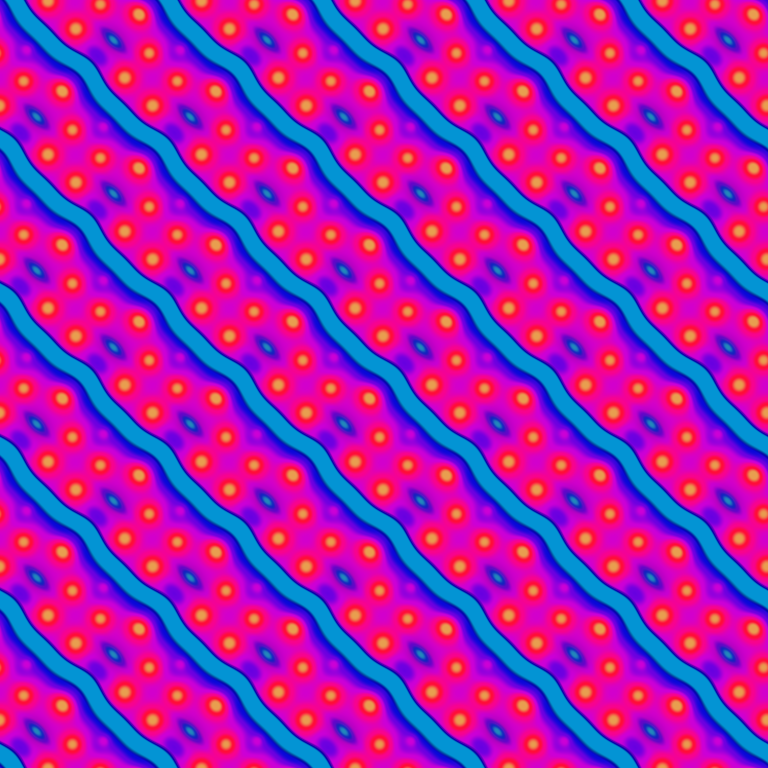
This pattern is drawn by a Shadertoy shader. Its source:

```glsl
const float REPEATS = 5.0;
const float TAU = 6.2831853;

// Height levels run from the valley floor (0) to the peaks (6)
const vec3 RAMP[7] = vec3[7](
    vec3(0.01, 0.58, 0.83),   // teal
    vec3(0.03, 0.03, 0.85),   // blue
    vec3(0.43, 0.00, 0.88),   // violet
    vec3(0.80, 0.00, 0.84),   // magenta
    vec3(0.97, 0.01, 0.56),   // pink
    vec3(1.00, 0.05, 0.22),   // red
    vec3(0.91, 0.62, 0.31));  // orange

const float BASE_LEVEL = 3.15;
const float DOT_OFFSET = 0.318;       // distance of paired dots from the mirror line
const vec2 UPPER_DOT_SIZE = vec2(0.115);
const vec2 LOWER_DOT_SIZE = vec2(0.105);
const vec2 BIG_DOT_SIZE = vec2(0.115, 0.12);
const float STRIPE_CENTER = 0.07;
const float STRIPE_HALF_WIDTH = 0.087;
const float STRIPE_SOFTNESS = 0.027;
const float STRIPE_SWAY = 0.030;
const float STRIPE_RIPPLE = 0.012;
const float RIM_SHADE = 0.22;

vec2 wrapped(vec2 p) {
    return fract(p + 0.5) - 0.5;
}

float bump(vec2 p, vec2 center, vec2 size) {
    vec2 q = wrapped(p - center) / size;
    return exp(-dot(q, q));
}

// p.x runs across the stripes, p.y along them; both repeat every unit
float terrain(vec2 p) {
    float h = BASE_LEVEL;

    // Mirrored pairs of peaks
    for (int i = 0; i < 2; i++) {
        float along = DOT_OFFSET * (2.0 * float(i) - 1.0);
        h += 2.9 * bump(p, vec2(0.306, along), UPPER_DOT_SIZE);
        h += 2.8 * bump(p, vec2(0.627, along), LOWER_DOT_SIZE);
    }

    // Large peak and the faint knoll between its neighbours
    h += 3.5 * bump(p, vec2(0.83, 0.0), BIG_DOT_SIZE);
    h += 1.0 * bump(p, vec2(0.86, 0.5), vec2(0.055));

    // Valley beside the stripe, with shallow hollows on both banks
    float valley = wrapped(vec2(p.x - 0.97, 0.0)).x / 0.12;
    h -= 2.2 * exp(-valley * valley);
    h -= 0.7 * bump(p, vec2(0.77, 0.5), vec2(0.09, 0.14));
    h -= 1.3 * bump(p, vec2(0.27, 0.0), vec2(0.08, 0.13));

    // Oval pool with tapering tails
    h -= 1.6 * bump(p, vec2(0.478, 0.0), vec2(0.048, 0.16));
    h -= 1.5 * bump(p, vec2(0.478, 0.0), vec2(0.056, 0.085));
    return h;
}

float stripeMask(vec2 p) {
    float center = STRIPE_CENTER + STRIPE_SWAY * cos(TAU * p.y)
                 + STRIPE_RIPPLE * cos(2.0 * TAU * p.y);
    float dist = abs(wrapped(vec2(p.x - center, 0.0)).x);
    return 1.0 - smoothstep(STRIPE_HALF_WIDTH - STRIPE_SOFTNESS,
                            STRIPE_HALF_WIDTH + STRIPE_SOFTNESS, dist);
}

vec3 rampColor(float h) {
    h = clamp(h, 0.0, 5.999);
    int level = int(h);
    return mix(RAMP[level], RAMP[level + 1], smoothstep(0.0, 1.0, fract(h)));
}

void mainImage(out vec4 fragColor, in vec2 fragCoord) {
    vec2 uv = REPEATS * fragCoord / iResolution.xy;
    vec2 p = vec2(uv.x + uv.y, uv.x - uv.y);

    float stripe = stripeMask(p);
    vec3 color = rampColor(mix(terrain(p), 0.0, stripe));

    // Shaded rims on the stripe and around the pool
    float pool = bump(p, vec2(0.478, 0.0), vec2(0.08, 0.12));
    float rim = 4.0 * stripe * (1.0 - stripe) + 2.0 * pool * (1.0 - pool);
    color *= 1.0 - RIM_SHADE * rim;

    // Muted pool floor
    float poolCore = bump(p, vec2(0.478, 0.0), vec2(0.045, 0.075));
    color = mix(color, vec3(0.22, 0.50, 0.66), 0.6 * poolCore);

    fragColor = vec4(color, 1.0);
}
```
